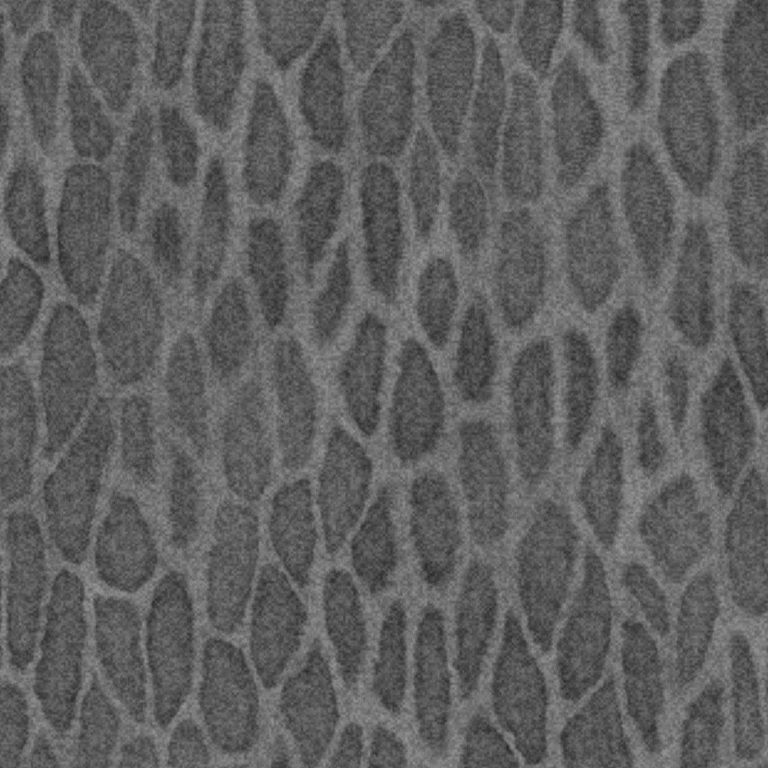
This texture is drawn by a WebGL 1 fragment shader. Its source:

```glsl
precision highp float;
// Grey bark-like hide: tall rounded plates with dark rims, pale ragged seams and fine grain.
uniform vec2 u_resolution;

const vec2 PLATE_GRID = vec2(15.0, 6.0);   // plates across and up the canvas
const float PLATE_TONE = 0.362;
const float SEAM_LIFT = 0.105;
const float RIM_SHADE = 0.062;

vec2 hash2(vec2 p) {
  vec2 q = vec2(dot(p, vec2(127.1, 311.7)), dot(p, vec2(269.5, 183.3)));
  return fract(sin(q) * 43758.545);
}

float valueNoise(vec2 p) {
  vec2 cell = floor(p);
  vec2 f = fract(p);
  f = f * f * (3.0 - 2.0 * f);
  float low = mix(hash2(cell).x, hash2(cell + vec2(1.0, 0.0)).x, f.x);
  float high = mix(hash2(cell + vec2(0.0, 1.0)).x, hash2(cell + 1.0).x, f.x);
  return mix(low, high, f.y);
}

float layeredNoise(vec2 p) {
  float sum = 0.0;
  float weight = 0.5;
  for (int i = 0; i < 4; i++) {
    sum += weight * valueNoise(p);
    p = mat2(1.6, 1.2, -1.2, 1.6) * p + 17.3;
    weight *= 0.5;
  }
  return sum / 0.9375;
}

vec2 noiseOffset(vec2 p) {
  return vec2(layeredNoise(p), layeredNoise(p + 41.7)) - 0.5;
}

// Vector from a point to the jittered seed of a grid cell; odd columns are staggered.
vec2 toSeed(vec2 cell, vec2 p) {
  vec2 seed = cell + 0.5 + 0.86 * (hash2(cell) - 0.5);
  seed.y += 0.5 * mod(cell.x, 2.0);
  return seed - p;
}

// Cellular noise: x = rounded seam distance in canvas units, y = random plate value.
vec2 plates(vec2 uv, vec2 grid, float sharpness) {
  vec2 p = uv * grid;
  vec2 home = floor(p);
  vec2 nearest = vec2(9.0);
  vec2 owner = home;
  for (int j = -2; j <= 2; j++) {
    for (int i = -2; i <= 2; i++) {
      vec2 cell = home + vec2(float(i), float(j));
      vec2 r = toSeed(cell, p);
      if (dot(r, r) < dot(nearest, nearest)) {
        nearest = r;
        owner = cell;
      }
    }
  }
  float sum = 0.0001;
  for (int j = -2; j <= 2; j++) {
    for (int i = -2; i <= 2; i++) {
      vec2 r = toSeed(home + vec2(float(i), float(j)), p);
      vec2 d = r - nearest;
      if (dot(d, d) > 0.0001) {
        float toEdge = 0.5 * dot(nearest + r, d) / length(d * grid);
        sum += exp(-sharpness * toEdge);
      }
    }
  }
  return vec2(-log(sum) / sharpness, hash2(owner + 7.0).y);
}

// Thin curling lines along the middle level of a noise field.
float curls(vec2 p, float width) {
  return 1.0 - smoothstep(0.0, width, abs(layeredNoise(p) - 0.5));
}

// Pixel-fine speckle in two sizes, centred on zero.
float grain(vec2 uv) {
  float fine = valueNoise(uv * 310.0) - 0.5;
  float coarse = valueNoise(uv * 150.0 + 9.0) - 0.5;
  return 0.135 * fine + 0.085 * coarse;
}

void main() {
  vec2 uv = gl_FragCoord.xy / u_resolution.y;

  // Ragged outlines
  vec2 warped = uv + 0.026 * noiseOffset(uv * vec2(17.0, 11.0));
  warped += 0.009 * noiseOffset(uv * 75.0);
  vec2 plate = plates(warped, PLATE_GRID, 125.0);

  // Seams change in width and fade in places
  float patchiness = layeredNoise(uv * vec2(9.0, 6.0) + 3.0);
  float clarity = smoothstep(0.25, 0.65, layeredNoise(uv * 6.0 + 23.0));
  float seamWidth = mix(0.004, 0.015, smoothstep(0.3, 0.7, patchiness));
  float seam = 1.0 - smoothstep(0.2 * seamWidth, seamWidth + 0.003, plate.x);
  float rim = (1.0 - seam) * (1.0 - smoothstep(seamWidth, seamWidth + 0.019, plate.x));

  // Tone of plates, seams and rims
  float tone = PLATE_TONE + 0.03 * (plate.y - 0.5);
  tone += 0.09 * (layeredNoise(uv * vec2(14.0, 9.0) + 61.0) - 0.5);
  tone += SEAM_LIFT * seam * mix(0.6, 1.0, clarity);
  tone -= RIM_SHADE * rim * mix(0.5, 1.2, clarity);

  // Curling fibres and speckle
  vec2 fibre = uv + 0.012 * noiseOffset(uv * 30.0 + 5.0);
  tone += 0.032 * curls(fibre * vec2(62.0, 40.0), 0.04);
  tone -= 0.028 * curls(fibre * vec2(85.0, 60.0) + 31.0, 0.05);
  tone += grain(uv);

  gl_FragColor = vec4(vec3(tone), 1.0);
}
```
